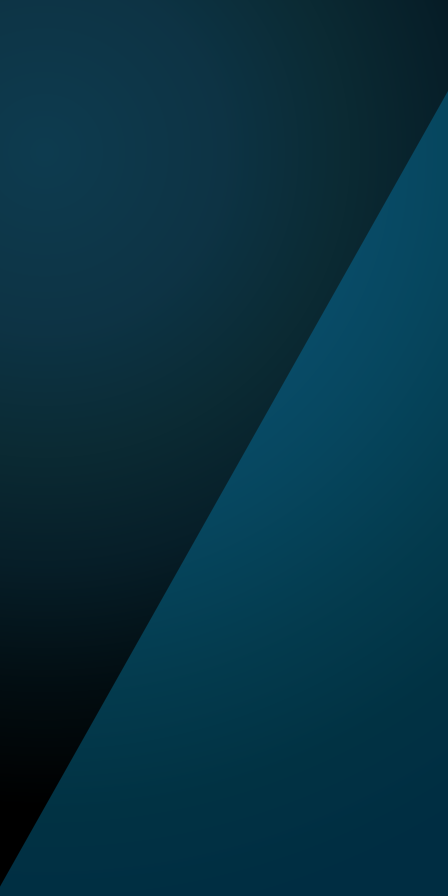
This background is drawn by a Shadertoy shader. Its source:

```glsl
// Draws a diagonal split between a shadowed teal panel and a brighter blue panel, lit by one glow.
#define GLOW_CENTER vec2(0.10, 1.66)
#define EDGE_START vec2(0.0, 0.021)
#define EDGE_END vec2(1.0, 1.797)
#define CANVAS_SPAN vec2(1.0, 2.0)

// Linear blend weight between two distances
float ramp(float near, float far, float d) {
    return clamp((d - near) / (far - near), 0.0, 1.0);
}

// Upper panel: teal fading to black
vec3 shadowPanel(float d) {
    vec3 color = vec3(0.050, 0.232, 0.310);
    color = mix(color, vec3(0.050, 0.200, 0.267), ramp(0.00, 0.40, d));
    color = mix(color, vec3(0.042, 0.165, 0.200), ramp(0.40, 0.67, d));
    color = mix(color, vec3(0.025, 0.118, 0.157), ramp(0.67, 0.92, d));
    color = mix(color, vec3(0.008, 0.050, 0.066), ramp(0.92, 1.20, d));
    return mix(color, vec3(0.0), ramp(1.20, 1.46, d));
}

// Lower panel: bright blue fading to deep blue
vec3 bluePanel(float d) {
    vec3 color = vec3(0.035, 0.302, 0.416);
    color = mix(color, vec3(0.024, 0.275, 0.370), ramp(0.65, 0.90, d));
    color = mix(color, vec3(0.014, 0.231, 0.305), ramp(0.90, 1.20, d));
    color = mix(color, vec3(0.004, 0.196, 0.263), ramp(1.20, 1.47, d));
    return mix(color, vec3(0.000, 0.176, 0.259), ramp(1.47, 1.75, d));
}

void mainImage(out vec4 fragColor, in vec2 fragCoord) {
    vec2 p = fragCoord / iResolution.xy * CANVAS_SPAN;
    float glowDistance = length(p - GLOW_CENTER);

    // Signed distance to the diagonal, positive below it
    vec2 along = normalize(EDGE_END - EDGE_START);
    float edge = dot(p - EDGE_START, vec2(along.y, -along.x));
    float pixel = CANVAS_SPAN.x / iResolution.x;
    float below = smoothstep(-0.7 * pixel, 0.7 * pixel, edge);

    vec3 color = mix(shadowPanel(glowDistance), bluePanel(glowDistance), below);
    fragColor = vec4(color, 1.0);
}
```
